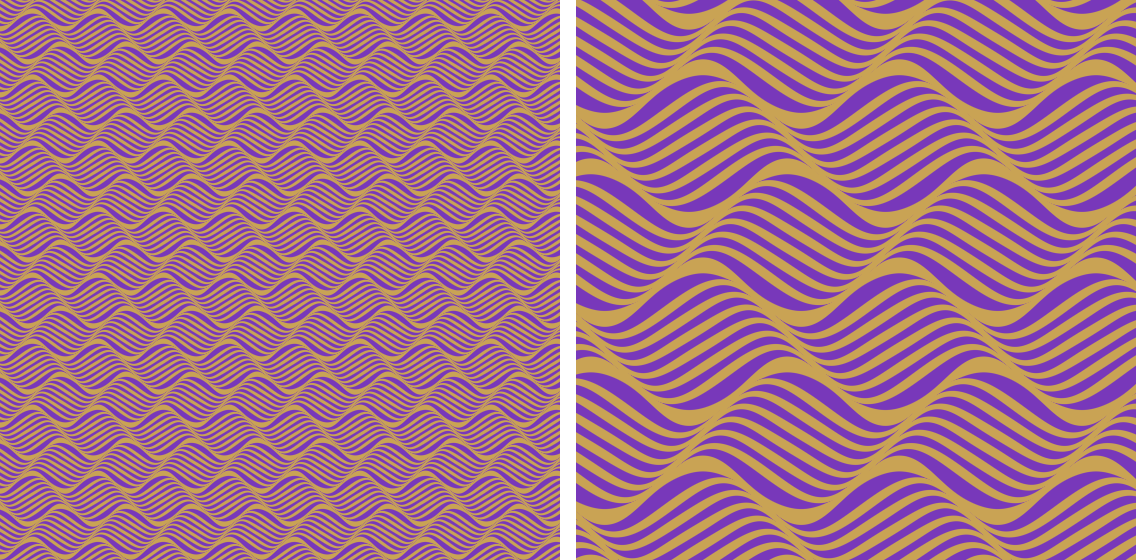
Left, the full canvas; right, a detail of the centre.
Give the GLSL for this pattern, as a WebGL 2 fragment shader.

```glsl
#version 300 es
precision highp float;
// Gold wavy strokes on purple, leaning left and right band by band so they pinch into thin diagonals.

uniform vec2 u_resolution;
out vec4 fragColor;

const float PI = 3.1415927;
const vec3 GOLD = vec3(0.79, 0.64, 0.33);
const vec3 PURPLE = vec3(0.47, 0.22, 0.73);

const vec2 REPEATS = vec2(8.55, 8.48);    // waves across, band pairs down
const vec2 ORIGIN = vec2(0.434, 0.6107);  // middle of the sway on a band edge
const float LINES = 7.0;                  // strokes per band

// Lengths below are in band heights.
const float AMPLITUDE = 0.27;
const float SWAY = 0.85;
const float LEAN = 0.15;   // steepens the pinched side of each wave
const float THIN = 0.038;
const float THICK = 0.080;

// 0 on even band edges, 1 on odd ones, linear between.
float zigzag(float y) {
    return 1.0 - abs(mod(y, 2.0) - 1.0);
}

// Rest height of a stroke; inner strokes make room for the thick edge.
float strokeHeight(float index) {
    float band = floor((index + 0.5) / LINES);
    float inner = index - band * LINES;
    float room = THICK - THIN;
    return band + (inner < 0.5 ? 0.0 : mix(room, 1.0 - room, inner / LINES));
}

// Edge strokes swell at crests and troughs; inner ones narrow where they pinch.
float strokeHalfWidth(bool isEdge, float steepness, float pinch) {
    return isEdge ? mix(THICK, 0.6 * THIN, steepness * steepness)
                  : THIN * (0.85 - 0.38 * pinch);
}

// Signed distance from p to one stroke, negative inside.
float waveStroke(vec2 p, float index, float wavelength) {
    float height = strokeHeight(index);
    float k = 2.0 * PI / wavelength;
    float phase = k * (p.x - SWAY * (zigzag(height) - 0.5));
    float side = sin(PI * height);
    float lean = LEAN * side;

    float wave = cos(phase) + lean * sin(2.0 * phase);
    float slope = AMPLITUDE * k * (sin(phase) - 2.0 * lean * cos(2.0 * phase));
    float offset = p.y - height + AMPLITUDE * wave;

    bool isEdge = mod(index + 0.5, LINES) < 1.0;
    float halfWidth = strokeHalfWidth(isEdge, sin(phase), sign(side) * sin(phase));
    return abs(offset) / sqrt(1.0 + slope * slope) - halfWidth;
}

// Signed distance to the nearest stroke.
float strokes(vec2 p, float wavelength) {
    float nearest = 1e3;
    float base = floor(p.y * LINES);
    for (int i = -4; i <= 5; i++) {
        nearest = min(nearest, waveStroke(p, base + float(i), wavelength));
    }
    return nearest;
}

void main() {
    vec2 uv = gl_FragCoord.xy / u_resolution;
    float bandsDown = 2.0 * REPEATS.y;

    // Band units, with y growing downward.
    vec2 p = (uv - ORIGIN) * vec2(1.0, -1.0) * bandsDown;
    float wavelength = bandsDown / REPEATS.x;

    float pixel = bandsDown / min(u_resolution.x, u_resolution.y);
    float d = strokes(p, wavelength);
    float gold = 1.0 - smoothstep(-0.7 * pixel, 0.7 * pixel, d);
    fragColor = vec4(mix(PURPLE, GOLD, gold), 1.0);
}
```
